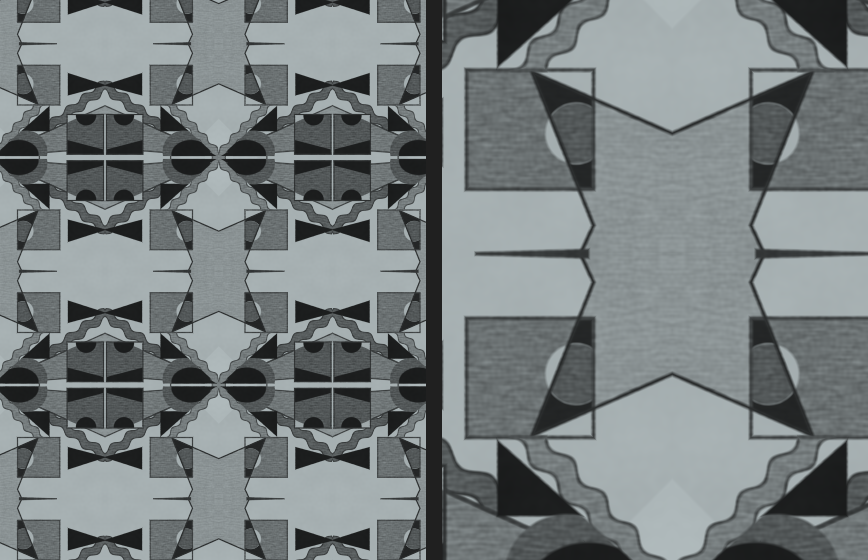
Left: the whole. Right: its middle third, enlarged.
Give the GLSL for this pattern, as a Shadertoy shader.

```glsl
// Mirrored pencil-grey geometric tiling: panelled diamonds, bow ties, squares and stars
#define VIEW_HEIGHT 768.0
#define HALF_TILE 156.0
#define TILE_CENTRE vec2(144.0, 552.0)
#define SOFTNESS 0.9
#define LINE 0.8
#define PAPER 0.69
#define WASH 0.575
#define MID 0.44
#define DARK 0.34
#define INK 0.115
#define GRAIN 0.10
#define TINT vec3(0.945, 1.0, 1.01)

vec2 hashGradient(vec2 cell) {
    vec2 h = vec2(dot(cell, vec2(127.1, 311.7)), dot(cell, vec2(269.5, 183.3)));
    return 2.0 * fract(sin(h) * 43758.5) - 1.0;
}

float gradientNoise(vec2 p) {
    vec2 i = floor(p), f = fract(p), o = vec2(1, 0);
    vec2 u = f * f * f * (f * (f * 6.0 - 15.0) + 10.0);
    float low = mix(dot(hashGradient(i), f), dot(hashGradient(i + o.xy), f - o.xy), u.x);
    float high = mix(dot(hashGradient(i + o.yx), f - o.yx), dot(hashGradient(i + o.xx), f - o.xx), u.x);
    return mix(low, high, u.y);
}

// Signed distance to a line, negative on the right of a -> b
float side(vec2 p, vec2 a, vec2 b) {
    vec2 e = normalize(b - a);
    return dot(p - a, vec2(-e.y, e.x));
}

// Clockwise triangle
float triangle(vec2 p, vec2 a, vec2 b, vec2 c) {
    return max(side(p, a, b), max(side(p, b, c), side(p, c, a)));
}

float box(vec2 p, vec2 low, vec2 high) {
    vec2 d = abs(p - 0.5 * (low + high)) - 0.5 * (high - low);
    return max(d.x, d.y);
}

float wavyRibbon(vec2 p, vec2 a, vec2 b, float halfWidth, float swing, float wavelength) {
    float along = dot(p - a, normalize(b - a));
    float across = side(p, a, b) - swing * sin(6.2832 * along / wavelength);
    return max(abs(across) - halfWidth, max(-along, along - length(b - a)));
}

void fill(inout float tone, float shade, float d) {
    float edge = max(SOFTNESS, 0.7 * VIEW_HEIGHT / iResolution.y);
    tone = mix(tone, shade, smoothstep(edge, -edge, d));
}

void outline(inout float tone, float shade, float d) {
    fill(tone, shade, abs(d) - LINE);
}

float drawTile(vec2 q) {
    float tone = PAPER;
    fill(tone, PAPER + 0.03, (HALF_TILE - q.x + q.y - 53.0) * 0.7);

    // Star between the squares
    float starTop = side(q, vec2(156, 101), vec2(92, 73));
    float starFlank = min(side(q, vec2(92, 73), vec2(120, 143)), side(q, vec2(120, 143), vec2(114, 156)));
    float star = max(starTop, starFlank);
    fill(tone, WASH, star);

    // Square with its shaded overlap and disc
    float square = box(q, vec2(62, 72), vec2(120, 126.5));
    float corner = max(-starTop, 92.0 - q.x);
    float disc = max(length(q - vec2(112, 101)) - 14.0, square);
    fill(tone, MID, max(square, -corner));
    fill(tone, INK + 0.03, max(square, star));
    fill(tone, PAPER, disc);
    fill(tone, DARK, max(disc, star));
    outline(tone, 0.25, square);
    outline(tone, 0.17, star);

    // Tapered spike on the mirror line
    float taper = mix(0.7, 2.2, clamp((q.x - 66.0) / 52.0, 0.0, 1.0));
    fill(tone, 0.22, max(abs(q.y - HALF_TILE) - taper, abs(q.x - 92.0) - 26.0));

    // Wavy ribbons along the diamond edge
    float outer = wavyRibbon(q, vec2(87, 76), vec2(160, -4), 5.5, 2.2, 21.0);
    outer = max(outer, q.y - 72.0);
    fill(tone, 0.49, outer);
    outline(tone, 0.29, outer);
    float inner = wavyRibbon(q, vec2(-2, 100), vec2(80, 38), 6.0, 2.8, 27.0);
    fill(tone, DARK + 0.02, inner);
    outline(tone, 0.23, inner);

    // Roof and side panel
    float roof = side(q, vec2(0, 71), vec2(156, 1));
    float wedge = side(q, vec2(152, 2), vec2(52, 9));
    float panel = max(max(roof, wedge), max(50.0 - q.x, q.x - 94.0));
    fill(tone, 0.47, panel);
    fill(tone, WASH, max(roof, box(q, vec2(-1, 58), vec2(40, 72))));
    outline(tone, 0.24, max(roof, q.x - 90.0));
    outline(tone, 0.24, panel);

    // Central body with dark foot and half discs
    float body = box(q, vec2(2, 4.5), vec2(52, 59));
    fill(tone, PAPER - 0.03, body);
    fill(tone, DARK, max(body, roof));
    fill(tone, INK, max(body, side(q, vec2(2, 11), vec2(52, 24))));
    fill(tone, INK, max(body, length(q - vec2(26, 58)) - 14.0));
    outline(tone, 0.19, body);

    // Pointed cone: black shoulder, grey lobe, black tip
    float cone = triangle(q, vec2(76, 71), vec2(153, 2), vec2(76, 2));
    float lobe = (length((q - vec2(118, 4)) / vec2(27, 20)) - 1.0) * 20.0;
    lobe = min(lobe, triangle(q, vec2(116, 24), vec2(153, 2), vec2(116, 2)));
    fill(tone, INK, max(cone, 36.0 - q.y));
    fill(tone, DARK, max(cone, length(q - vec2(108, 8)) - 29.0));
    fill(tone, INK, max(cone, lobe));

    // Bow tie
    fill(tone, INK, triangle(q, vec2(-2, 99), vec2(51, 116), vec2(51, 85)));
    return tone;
}

void mainImage(out vec4 fragColor, in vec2 fragCoord) {
    vec2 p = fragCoord / iResolution.y * VIEW_HEIGHT;
    vec2 q = abs(mod(p - TILE_CENTRE + HALF_TILE, 2.0 * HALF_TILE) - HALF_TILE);
    float tone = drawTile(q);

    // Pencil strokes in the greys, faint mottling on the paper
    float strokes = gradientNoise(q * vec2(0.12, 0.55)) + 0.6 * gradientNoise(q * 0.4 + 31.0);
    float mottle = gradientNoise(q * 0.035 + 7.0) + 0.5 * gradientNoise(q * 0.2);
    float pencil = smoothstep(0.1, 0.35, tone) * smoothstep(PAPER, 0.5, tone);
    tone += GRAIN * (pencil * strokes + 0.2 * mottle);
    fragColor = vec4(clamp(tone * TINT, 0.0, 1.0), 1.0);
}
```
